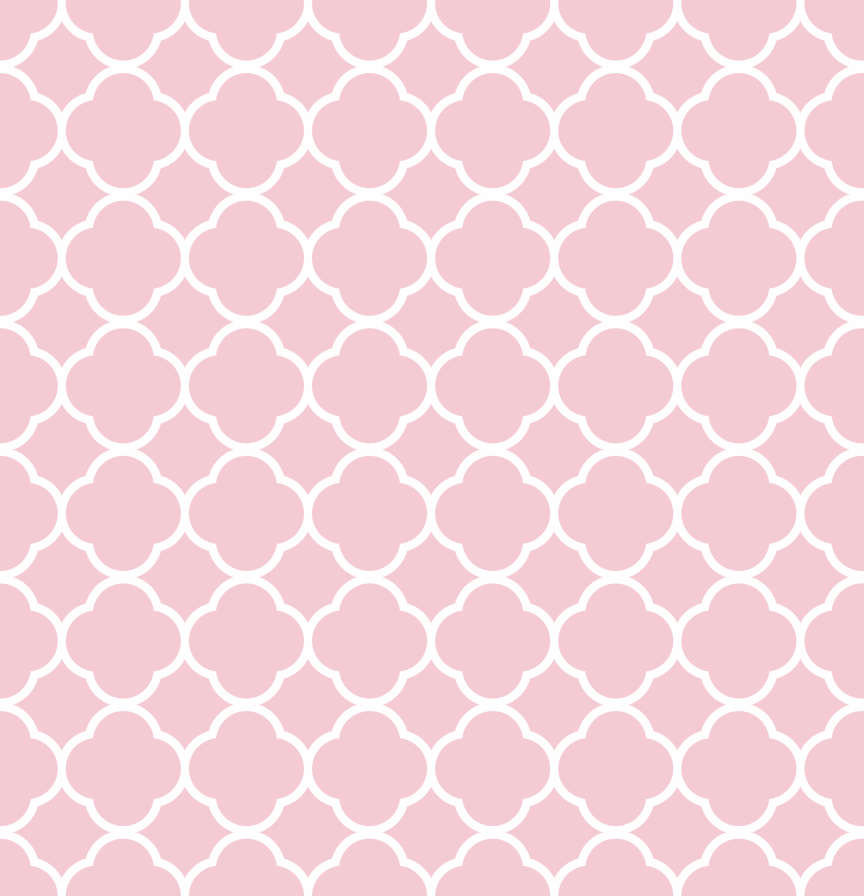
Reproduce this pattern procedurally as a WebGL 1 fragment shader.

```glsl
precision highp float;
// Quatrefoil trellis: pale pink ground with white four-lobed outlines on a grid.
// Each cell folds by symmetry onto one lobe circle; a band around its distance
// makes the line, and neighbouring outlines merge where the cells meet.

uniform vec2 u_resolution;

// All lengths are fractions of the canvas height.
const vec2 CELL_SIZE = vec2(0.1374, 0.1424);
const vec2 GRID_ORIGIN = vec2(-0.0697, 0.0694);
const float LOBE_OFFSET = 0.0301;
const float LOBE_RADIUS = 0.0341;
const float LINE_WIDTH = 0.0095;

const vec3 PINK = vec3(0.955, 0.792, 0.829);
const vec3 WHITE = vec3(1.0, 0.995, 0.995);

// Position relative to the centre of the nearest cell.
vec2 repeatCell(vec2 p, vec2 size) {
  return (fract(p / size + 0.5) - 0.5) * size;
}

// Distance to the union of four circles set at equal offsets along the axes.
float quatrefoil(vec2 p, float offset, float radius) {
  vec2 q = abs(p);
  vec2 folded = vec2(min(q.x, q.y), max(q.x, q.y));
  return length(folded - vec2(0.0, offset)) - radius;
}

// Coverage of a band running outward from the zero contour.
float outlineMask(float dist, float width, float blur) {
  float band = abs(dist - 0.5 * width) - 0.5 * width;
  return 1.0 - smoothstep(-blur, blur, band);
}

void main() {
  // Centred coordinates keep the layout the same at any size.
  vec2 p = (gl_FragCoord.xy - 0.5 * u_resolution) / u_resolution.y;
  float blur = 0.75 / u_resolution.y;

  vec2 cell = repeatCell(p - GRID_ORIGIN, CELL_SIZE);
  float dist = quatrefoil(cell, LOBE_OFFSET, LOBE_RADIUS);
  float line = outlineMask(dist, LINE_WIDTH, blur);

  gl_FragColor = vec4(mix(PINK, WHITE, line), 1.0);
}
```
